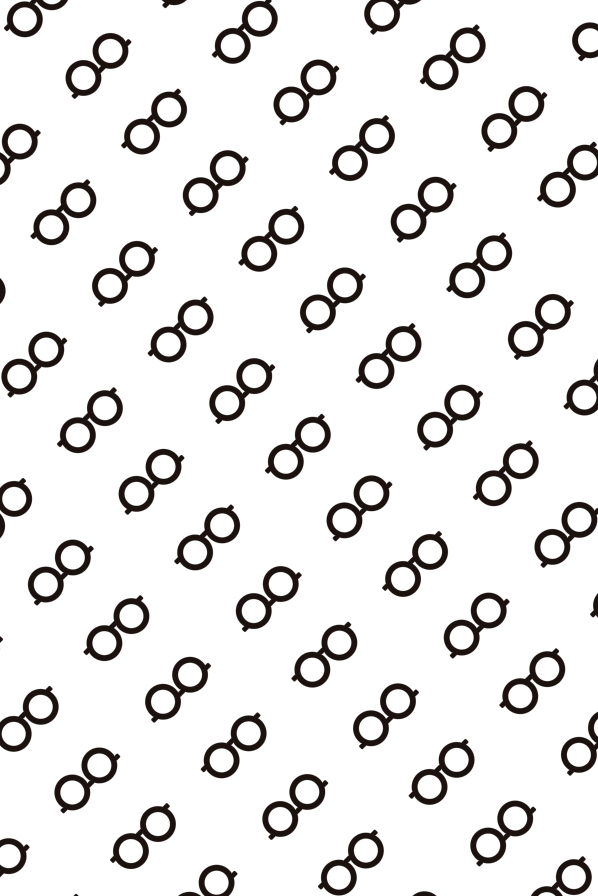
Write a Shadertoy shader that draws this pattern.

```glsl
// Diagonal rows of dark round spectacles on white, every other row flipped.

// Signed distance to a box with rounded corners, centred on the origin
float roundedBox(vec2 p, vec2 halfSize, float corner) {
    vec2 d = abs(p) - halfSize + corner;
    return length(max(d, 0.0)) + min(max(d.x, d.y), 0.0) - corner;
}

// Signed distance to one pair of spectacles; the lens radius is 1
float spectacles(vec2 p) {
    p.x = abs(p.x);
    float lens = length(p - vec2(1.28, 0.0)) - 1.0;
    float rim = abs(lens) - 0.197;
    // A single bar, cut away inside the lenses, leaves bridge and hinges
    float bar = roundedBox(p - vec2(0.0, 0.43), vec2(2.71, 0.165), 0.09);
    return min(rim, max(bar, -lens));
}

void mainImage(out vec4 fragColor, in vec2 fragCoord) {
    // The canvas is 60 lens radii tall
    float pixel = 60.0 / iResolution.y;
    vec2 p = fragCoord * pixel - vec2(16.12, 33.91);

    // Turn by 45 degrees: x runs along the spectacles, y down to the right
    p = vec2(p.x + p.y, p.x - p.y) * sqrt(0.5);

    // Rectangular grid, mirrored on odd rows
    vec2 pitch = vec2(8.59, 5.551);
    vec2 cell = round(p / pitch);
    p -= cell * pitch;
    p.y *= 1.0 - 2.0 * mod(cell.y, 2.0);

    float ink = 1.0 - smoothstep(-0.75 * pixel, 0.75 * pixel, spectacles(p));
    fragColor = vec4(mix(vec3(1.0), vec3(0.105, 0.07, 0.06), ink), 1.0);
}
```
